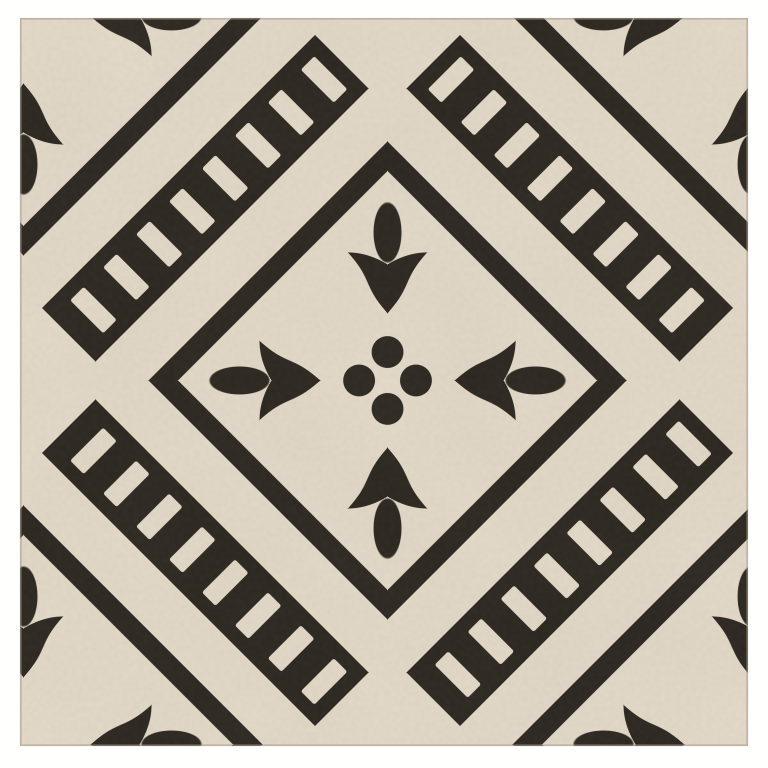
Give the GLSL for this pattern, as a WebGL 2 fragment shader.

```glsl
#version 300 es
precision highp float;
// Cream floor tile: diamond frame, ladder bars, arrow buds and four dots on white.
uniform vec2 u_resolution;
out vec4 outColor;

// Colours
const vec3 WHITE = vec3(1.0, 1.0, 0.995);
const vec3 CREAM = vec3(0.875, 0.835, 0.77);
const vec3 INK = vec3(0.187, 0.17, 0.14);
const vec3 RIM = vec3(0.64, 0.59, 0.53);

// Layout, in fractions of the canvas
const vec2 TILE_CENTRE = vec2(0.5, 0.5026);
const float TILE_HALF = 0.474;
const vec2 MOTIF_CENTRE = vec2(0.5046, 0.5046);
const float RIM_WIDTH = 0.0012;
const float SOFTNESS = 0.0018;

// Diagonal measures: u = |x| + |y|, v = |x| - |y|
const float FRAME_U = 0.292;
const float FRAME_HALF = 0.0192;
const vec2 BAR_MID = vec2(0.4746, 0.0);
const vec2 BAR_HALF = vec2(0.0697, 0.3555);
const vec2 WINDOW_HALF = vec2(0.043, 0.0176);
const float WINDOW_PITCH = 0.0858;
const float WINDOW_SHIFT = 0.009;
const float WINDOWS_PER_SIDE = 4.0;
const float WINDOW_ROUND = 0.003;

// Dots and buds
const float DOT_OFFSET = 0.037;
const float DOT_RADIUS = 0.0207;
const float BUD_TIP = 0.0875;
const float WING_END = 0.1667;
const float WING_WIDTH = 0.0515;
const float WING_CURL = 0.0156;
const float WING_FLARE = 0.05;
const float PETAL_MID = 0.1927;
const vec2 PETAL_RADII = vec2(0.039, 0.0182);

// Surface wear
const float GRAIN_SCALE = 150.0;
const float GRAIN_AMOUNT = 0.014;
const float MOTTLE_SCALE = 9.0;
const float MOTTLE_AMOUNT = 0.012;

const float DIAGONAL = 0.70711;
const float TAU = 6.28319;

vec2 hashGradient(vec2 cell) {
    vec3 h = fract(cell.xyx * vec3(0.1031, 0.1030, 0.0973));
    h += dot(h, h.yzx + 33.33);
    float angle = TAU * fract((h.x + h.y) * h.z);
    return vec2(cos(angle), sin(angle));
}

float gradientNoise(vec2 p) {
    vec2 i = floor(p), f = fract(p);
    vec2 s = f * f * f * (f * (f * 6.0 - 15.0) + 10.0);
    vec2 e = vec2(1.0, 0.0);
    float a = dot(hashGradient(i), f);
    float b = dot(hashGradient(i + e), f - e);
    float c = dot(hashGradient(i + e.yx), f - e.yx);
    float d = dot(hashGradient(i + 1.0), f - 1.0);
    return mix(mix(a, b, s.x), mix(c, d, s.x), s.y);
}

float boxDistance(vec2 p, vec2 halfSize) {
    vec2 q = abs(p) - halfSize;
    return length(max(q, 0.0)) + min(max(q.x, q.y), 0.0);
}

// Flared arrowhead with an oval petal; x runs outward, y is the half-width.
float budDistance(vec2 p) {
    float s = (p.x - BUD_TIP) / (WING_END - BUD_TIP);
    float flank = p.y - WING_WIDTH * (s + WING_FLARE * sin(TAU * s));
    float inward = 1.0 - p.y / WING_WIDTH;
    float back = p.x - WING_END + WING_CURL * inward * inward;
    float petal = (length((p - vec2(PETAL_MID, 0.0)) / PETAL_RADII) - 1.0) * PETAL_RADII.y;
    return min(max(flank * 0.84, back), petal);
}

// Diagonal bar pierced by a row of windows.
float ladderDistance(vec2 uv, float shift) {
    vec2 p = uv - BAR_MID;
    float bar = boxDistance(p * DIAGONAL, BAR_HALF * DIAGONAL);
    float along = p.y - shift;
    float index = clamp(floor(along / WINDOW_PITCH), -WINDOWS_PER_SIDE, WINDOWS_PER_SIDE - 1.0);
    vec2 cell = vec2(p.x, along - (index + 0.5) * WINDOW_PITCH);
    float hole = boxDistance(cell * DIAGONAL, WINDOW_HALF * DIAGONAL - WINDOW_ROUND) - WINDOW_ROUND;
    return max(bar, -hole);
}

void main() {
    float size = min(u_resolution.x, u_resolution.y);
    vec2 canvas = (gl_FragCoord.xy - 0.5 * u_resolution) / size + 0.5;
    float blur = max(1.0 / size, SOFTNESS);

    // Mirror into one quadrant, then fold the corners onto the centre motif
    vec2 p = canvas - MOTIF_CENTRE;
    vec2 a = abs(p);
    bool corner = a.x + a.y > TILE_HALF;
    vec2 q = corner ? abs(TILE_HALF - a) : a;
    vec2 axis = vec2(max(q.x, q.y), min(q.x, q.y));

    // Ink shapes
    float shift = (p.x > 0.0 && p.y < 0.0) ? WINDOW_SHIFT : -WINDOW_SHIFT;
    float ink = ladderDistance(vec2(a.x + a.y, a.x - a.y), shift);
    ink = min(ink, (abs(q.x + q.y - FRAME_U) - FRAME_HALF) * DIAGONAL);
    ink = min(ink, budDistance(axis));
    if (!corner) ink = min(ink, length(axis - vec2(DOT_OFFSET, 0.0)) - DOT_RADIUS);

    // Glaze, rim and white surround
    float wear = GRAIN_AMOUNT * gradientNoise(canvas * GRAIN_SCALE)
               + MOTTLE_AMOUNT * gradientNoise(canvas * MOTTLE_SCALE);
    vec3 color = mix(INK, CREAM, smoothstep(-0.5, 0.5, ink / blur)) + wear;
    float tile = boxDistance(canvas - TILE_CENTRE, vec2(TILE_HALF));
    color = mix(color, RIM, 0.6 * smoothstep(-RIM_WIDTH - blur, -RIM_WIDTH, tile));
    color = mix(color, WHITE, smoothstep(-0.5, 0.5, tile / blur));
    outColor = vec4(color, 1.0);
}
```
